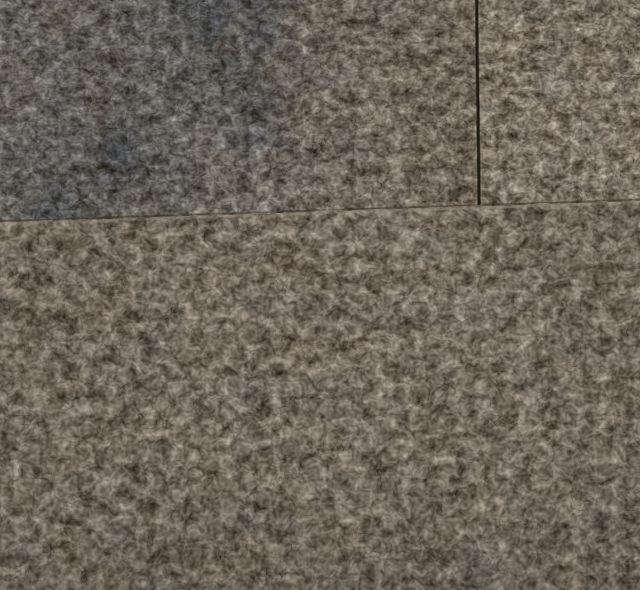
This texture is drawn by a Shadertoy shader. Its source:

```glsl
// Speckled granite paving: one wide slab below, two slabs above, with thin worn joints.

vec2 gradientAt(vec2 cell) {
    vec3 h = fract(vec3(cell.xyx) * vec3(0.1031, 0.1030, 0.0973));
    h += dot(h, h.yzx + 33.33);
    float angle = 6.2832 * fract((h.x + h.y) * h.z);
    return vec2(cos(angle), sin(angle));
}

// Gradient noise, roughly -0.7 to 0.7
float noise(vec2 p) {
    vec2 i = floor(p), f = p - i;
    vec2 u = f * f * f * (f * (f * 6.0 - 15.0) + 10.0);
    float a = dot(gradientAt(i), f);
    float b = dot(gradientAt(i + vec2(1, 0)), f - vec2(1, 0));
    float c = dot(gradientAt(i + vec2(0, 1)), f - vec2(0, 1));
    float d = dot(gradientAt(i + vec2(1, 1)), f - vec2(1, 1));
    return mix(mix(a, b, u.x), mix(c, d, u.x), u.y);
}

// Mineral grain: warped octaves, from blotches down to crystals
float grain(vec2 p) {
    p += 0.007 * vec2(noise(p * 38.0), noise(p * 38.0 + 71.0));
    float sum = 0.0, amp = 0.34, freq = 24.0;
    for (int i = 0; i < 4; i++) {
        sum += amp * noise(p * freq + 19.0 * float(i));
        amp *= i == 0 ? 1.65 : 0.85;
        freq *= 1.9;
    }
    return sum;
}

float blob(vec2 p, vec2 center, float radius) {
    vec2 d = (p - center) / radius;
    return exp(-dot(d, d));
}

// Soft-edged band of the given half width around zero
float band(float dist, float halfWidth, float px) {
    return 1.0 - smoothstep(halfWidth - px, halfWidth + px, abs(dist));
}

void mainImage(out vec4 fragColor, in vec2 fragCoord) {
    float px = 1.0 / iResolution.y;
    vec2 p = fragCoord * px;
    float wobble = 0.0012 * noise(p * 30.0);

    // Signed distances to the sloping bed joint and the leaning upright joint
    float bed = p.y - 0.623 - 0.0339 * p.x + wobble;
    float upright = p.x - 0.812 + 0.012 * (p.y - 0.65) + 0.5 * wobble;
    float upper = smoothstep(-px, px, bed);
    float right = upper * step(0.0, upright);

    // Each slab is cut from a different part of the stone; grains shrink with distance
    float slab = step(0.0, bed) * (1.0 + step(0.0, upright));
    vec2 q = p * vec2(1.0, 1.0 + 0.12 * p.y) * (1.0 + 0.1 * step(0.0, bed)) + slab * vec2(3.7, 5.3);
    float speckle = grain(q);
    float tint = noise(q * 13.0 + 40.0);
    float cloud = noise(q * 5.0) + 0.5 * noise(q * 11.0 + 9.0);

    // Stone body with warm and cool minerals
    vec3 color = vec3(0.437, 0.404, 0.355) + vec3(0.37, 0.365, 0.35) * speckle;
    color += 0.035 * cloud + vec3(0.016, 0.0, -0.018) * tint;

    // Dark hairlines between crystals and scattered pale flecks
    float vein = 1.0 - smoothstep(0.0, 0.09, abs(noise(q * 62.0 + 5.0)));
    color -= 0.07 * vein * smoothstep(-0.1, 0.3, noise(q * 22.0 + 31.0));
    color += 0.08 * smoothstep(0.28, 0.55, noise(q * 58.0 + 83.0));

    // Cool damp stains on the upper left slab
    float damp = blob(p, vec2(0.38, 0.97), 0.10) + blob(p, vec2(0.43, 0.80), 0.055)
               + 0.75 * blob(p, vec2(0.21, 0.74), 0.07) + 0.5 * blob(p, vec2(0.09, 0.65), 0.07);
    damp *= (0.8 + 0.8 * noise(q * 18.0 + 12.0)) * mix(0.4, 1.0, upper);
    float cool = upper * (1.0 - right) * (1.0 - smoothstep(0.1, 0.8, p.x));
    color = mix(color, color * vec3(0.72, 0.77, 0.85), clamp(damp, 0.0, 1.0));
    color *= mix(vec3(1), vec3(0.89, 0.93, 0.99), cool);

    // Uneven light: brighter at right and centre, dimmer toward the lower edge
    color *= 0.98 + 0.10 * right + 0.06 * blob(p, vec2(0.65, 0.45), 0.4);
    color *= 0.93 + 0.07 * smoothstep(0.0, 0.25, p.y);

    // Bed joint: pale worn edge below a broken shadow line
    float wear = clamp(0.75 + 0.9 * noise(p * vec2(17.0, 3.0)), 0.0, 1.0);
    float lit = smoothstep(-0.1, 0.8, p.x);
    color = mix(color, vec3(0.56, 0.52, 0.46) + 0.12 * speckle,
                band(bed + 0.0025, 0.0022, px) * wear * mix(0.5, 0.85, lit));
    color = mix(color, vec3(0.20, 0.175, 0.14), band(bed - 0.0022, 0.0014, px) * wear * 0.75);

    // Upright joint: deep gap with a thin lit edge on its right
    float above = smoothstep(0.0, 0.004, bed);
    color = mix(color, vec3(0.55, 0.51, 0.45), above * band(upright - 0.0045, 0.0012, px) * wear * 0.5);
    color = mix(color, vec3(0.10, 0.085, 0.065), above * band(upright, 0.0026, px) * 0.95);

    fragColor = vec4(clamp(color, 0.0, 1.0), 1.0);
}
```
